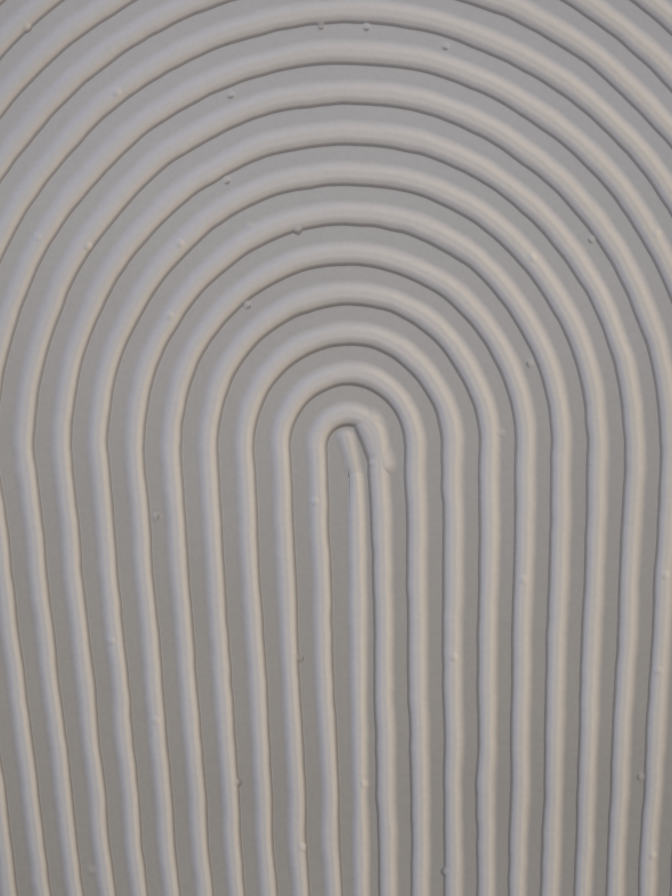
Give the GLSL for this texture, as a WebGL 2 fragment shader.

```glsl
#version 300 es
precision highp float;
// Pale plaster relief of nested arches whose legs taper gently downward.
// A height field of repeated rounded ridges is differentiated for its slope,
// then tinted by warm light from the right and cool light from the left.
uniform vec2 u_resolution;
out vec4 fragColor;

const vec2 ARCH_CENTER = vec2(0.388, 0.499);
const float SPACING = 0.0408;
const float ARCH_STRETCH = 1.1;
const float TAPER = 0.23;
const float LEAN = 0.029;

float hash(vec2 p) {
    p = fract(p * vec2(0.1031, 0.1137));
    p += dot(p, p.yx + 33.33);
    return fract((p.x + p.y) * p.x * 57.3);
}

float noise(vec2 p) {
    vec2 i = floor(p), f = fract(p);
    f = f * f * (3.0 - 2.0 * f);
    return mix(mix(hash(i), hash(i + vec2(1, 0)), f.x),
               mix(hash(i + vec2(0, 1)), hash(i + vec2(1, 1)), f.x), f.y);
}

float segmentDistance(vec2 p, vec2 a, vec2 b) {
    vec2 ab = b - a;
    return length(p - a - ab * clamp(dot(p - a, ab) / dot(ab, ab), 0.0, 1.0));
}

// Rounded cross-section: one on the crest, zero at the foot.
float ridge(float d, float halfWidth) {
    return 1.0 - smoothstep(halfWidth * 0.15, halfWidth, d);
}

// Position relative to the arch axis, with the leg taper undone.
vec2 archSpace(vec2 p) {
    float below = max(ARCH_CENTER.y - p.y, 0.0);
    float x = (p.x - ARCH_CENTER.x - LEAN * below) / (1.0 - TAPER * below);
    return vec2(x, max(p.y - ARCH_CENTER.y, 0.0) / ARCH_STRETCH);
}

// Sparse small beads left by the tool.
float beads(vec2 p) {
    vec2 g = p * 13.0, cell = floor(g);
    vec2 spot = 0.25 + 0.5 * vec2(hash(cell + 7.0), hash(cell + 31.0));
    float present = step(0.72, hash(cell + 53.0));
    return present * (1.0 - smoothstep(0.01, 0.085, length(fract(g) - spot)));
}

float relief(vec2 p) {
    float wobble = (noise(p * 17.0) - 0.5) * 0.0028 + (noise(p * 55.0) - 0.5) * 0.0012;
    float radius = length(archSpace(p)) + wobble;
    float u = (radius + 0.0056) / SPACING;
    float fromCrest = abs(u - max(1.0, floor(u + 0.5))) * SPACING;
    float h = ridge(fromCrest, 0.0145);
    // Central stem with its bent head
    float stem = segmentDistance(p, vec2(0.397, 0.468), vec2(0.4036, -0.05));
    float head = segmentDistance(p, vec2(0.386, 0.511), vec2(0.397, 0.468));
    h = max(h, ridge(stem + wobble, 0.012));
    h = max(h, 0.75 * ridge(head + wobble, 0.012));
    // Lump of spare paste on the innermost right shoulder
    float lump = segmentDistance(p, vec2(0.411, 0.528), vec2(0.427, 0.482));
    h = max(h, 0.95 * ridge(lump + wobble * 2.0, 0.019));
    return h + 0.22 * beads(p);
}

vec2 slope(vec2 p) {
    vec2 e = vec2(0.0013, 0.0);
    vec2 rise = vec2(relief(p + e.xy) - relief(p - e.xy),
                     relief(p + e.yx) - relief(p - e.yx));
    return -rise * 0.0075 / (2.0 * e.x);
}

vec3 plaster(vec2 p) {
    float h = relief(p);
    vec2 n = slope(p);
    vec2 a = archSpace(p);
    vec2 outward = normalize(a + vec2(0.0, 0.0001));

    // Base tones: warmer to the right, cooler to the upper left
    vec3 groove = mix(vec3(0.545, 0.527, 0.51), vec3(0.61, 0.60, 0.605),
                      smoothstep(0.15, 1.0, p.y));
    vec3 coolRidge = vec3(0.645, 0.637, 0.648);
    vec3 warmRidge = vec3(0.69, 0.66, 0.63);
    float warmth = smoothstep(-0.7, 0.7, n.x + (p.x - 0.375) * 0.6);
    vec3 color = mix(groove, mix(coolRidge, warmRidge, warmth), clamp(h, 0.0, 1.0));

    // Light on the slopes
    color += max(n.x, 0.0) * vec3(0.075, 0.06, 0.04);
    color += max(-n.x, 0.0) * vec3(-0.025, -0.018, 0.0);
    color += max(n.y, 0.0) * vec3(0.045, 0.045, 0.05);
    color -= max(-n.y, 0.0) * vec3(0.075, 0.08, 0.085);

    // Contact shade along the inner foot of each ridge
    float foot = smoothstep(0.0, 0.12, h) * (1.0 - smoothstep(0.15, 0.6, h));
    float inner = smoothstep(0.0, 0.5, dot(n, -outward));
    color -= foot * inner * (0.10 + 0.03 * outward.y);

    // Broad falloff and fine grain
    vec2 q = p - vec2(0.39, 0.62);
    color *= 1.02 - 0.16 * dot(q, q);
    color += (noise(p * 9.0) - 0.5) * 0.012 + (noise(p * 260.0) - 0.5) * 0.012;
    return color;
}

void main() {
    vec2 p = gl_FragCoord.xy / u_resolution * vec2(0.75, 1.0);
    fragColor = vec4(clamp(plaster(p), 0.0, 1.0), 1.0);
}
```
